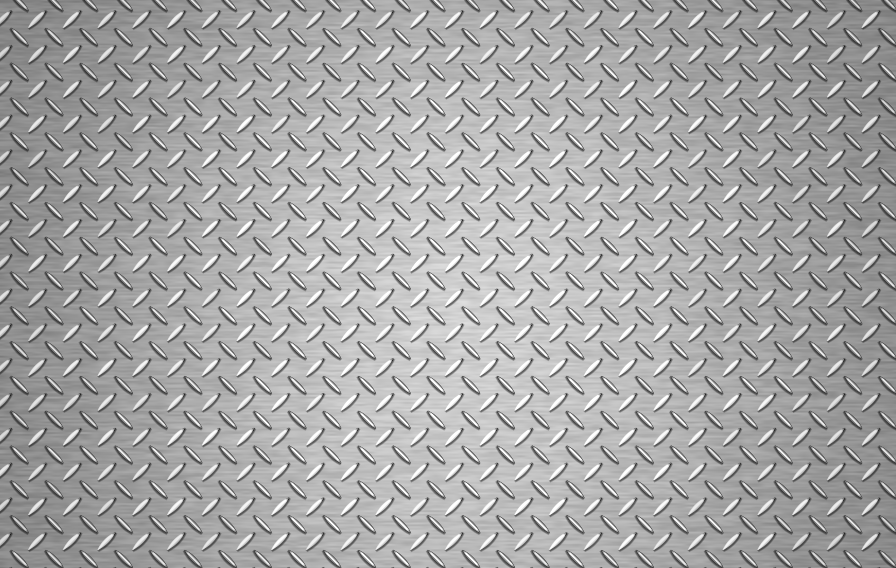
Reproduce this texture procedurally as a WebGL 1 fragment shader.

```glsl
precision highp float;
// Brushed steel tread plate: a square lattice of raised lens-shaped studs,
// rising ones at cell centres and falling ones half a cell away, over
// horizontal brush streaks lit by a soft tall glow near the middle.
#define REPEATS vec2(25.8, 16.32)   // cells across and down
#define PHASE vec2(0.07, -0.55)     // first rising stud, from the top left
#define STUD_HALF vec2(0.054, 0.33) // half width and half length, in cells
#define STUD_ROUND 0.024            // softening of the stud tips
#define GLOW_CENTER vec2(0.51, 0.45)
#define STEEL_LIGHT 0.81
#define STEEL_DARK 0.52
#define STREAK_DEPTH 0.15

uniform vec2 u_resolution;

float hash(vec2 p) {
  p = fract(p * vec2(0.1031, 0.1137));
  p += dot(p, p.yx + 33.33);
  return fract((p.x + p.y) * p.x * 17.0);
}

float noise(vec2 p) {
  vec2 i = floor(p);
  vec2 f = fract(p);
  f = f * f * (3.0 - 2.0 * f);
  float low = mix(hash(i), hash(i + vec2(1.0, 0.0)), f.x);
  float high = mix(hash(i + vec2(0.0, 1.0)), hash(i + 1.0), f.x);
  return mix(low, high, f.y);
}

// Rounded lens along y: the overlap of two large circles.
float lens(vec2 p) {
  float radius = dot(STUD_HALF, STUD_HALF) / (2.0 * STUD_HALF.x);
  vec2 q = vec2(abs(p.x) + radius - STUD_HALF.x, p.y);
  float side = length(q) - radius;
  float tip = abs(p.y) - STUD_HALF.y;
  return max(side, tip) - STUD_ROUND;
}

float brushedSteel(vec2 uv, float aspect) {
  vec2 p = vec2(uv.x * aspect, uv.y);
  float streak = 0.55 * noise(p * vec2(22.0, 320.0))
               + 0.35 * noise(p * vec2(60.0, 290.0) + 71.0)
               + 0.1 * noise(p * vec2(8.0, 110.0) + 37.0);
  return (streak - 0.5) * STREAK_DEPTH;
}

// Draws one stud over the tone; slope is +1 for rising, -1 for falling.
float addStud(float tone, vec2 cell, float slope, float light, float pixel) {
  vec2 local = fract(cell + 0.5) - 0.5;
  float wear = hash(floor(cell + 0.5) + 19.0 * slope) - 0.5;
  vec2 along = vec2(slope, 1.0) * 0.70711;
  vec2 across = vec2(1.0, -slope) * 0.70711;
  vec2 q = vec2(dot(local, across), dot(local, along));
  float d = lens(q);

  // Contact shadow on the lower side.
  vec2 shifted = local - vec2(0.02 * slope, -0.025);
  float shade = lens(vec2(dot(shifted, across), dot(shifted, along)));
  tone *= 1.0 - 0.5 * (1.0 - smoothstep(-0.02, 0.04, shade));

  // Bright flank on rising studs, ridge line between dark edges on falling.
  float rim = smoothstep(-0.035, 0.0, d);
  float body;
  if (slope > 0.0) {
    body = mix(1.0, 0.78, smoothstep(-0.01, 0.05, q.x));
    body -= 0.45 * smoothstep(0.22, 0.33, q.y);
    body -= rim * mix(0.12, 0.45, smoothstep(-0.02, 0.04, q.x));
  } else {
    float ridge = 1.0 - smoothstep(0.012, 0.038, abs(q.x - 0.006));
    ridge *= 1.0 - smoothstep(0.2, 0.32, abs(q.y));
    body = mix(0.54, 0.98, ridge);
    body -= rim * mix(0.34, 0.2, smoothstep(-0.04, 0.04, q.x));
  }
  body *= mix(0.87, 1.05, light) + 0.08 * wear;
  float cover = 1.0 - smoothstep(-0.5 * pixel, 0.5 * pixel, d);
  return mix(tone, body, cover);
}

void main() {
  vec2 uv = gl_FragCoord.xy / u_resolution;
  float aspect = u_resolution.x / u_resolution.y;

  // Glow and brushing of the flat plate.
  float reach = length((uv - GLOW_CENTER) * vec2(1.0, 0.55));
  float light = 1.0 - smoothstep(0.0, 0.64, reach);
  float tone = mix(STEEL_DARK, STEEL_LIGHT, light);
  tone += brushedSteel(uv, aspect);

  // Two interleaved sets of studs.
  vec2 cell = vec2(uv.x, uv.y - 1.0) * REPEATS - PHASE;
  float pixel = REPEATS.y / u_resolution.y;
  tone = addStud(tone, cell, 1.0, light, pixel);
  tone = addStud(tone, cell - vec2(0.5, -0.51), -1.0, light, pixel);

  gl_FragColor = vec4(vec3(clamp(tone, 0.0, 1.0)), 1.0);
}
```
